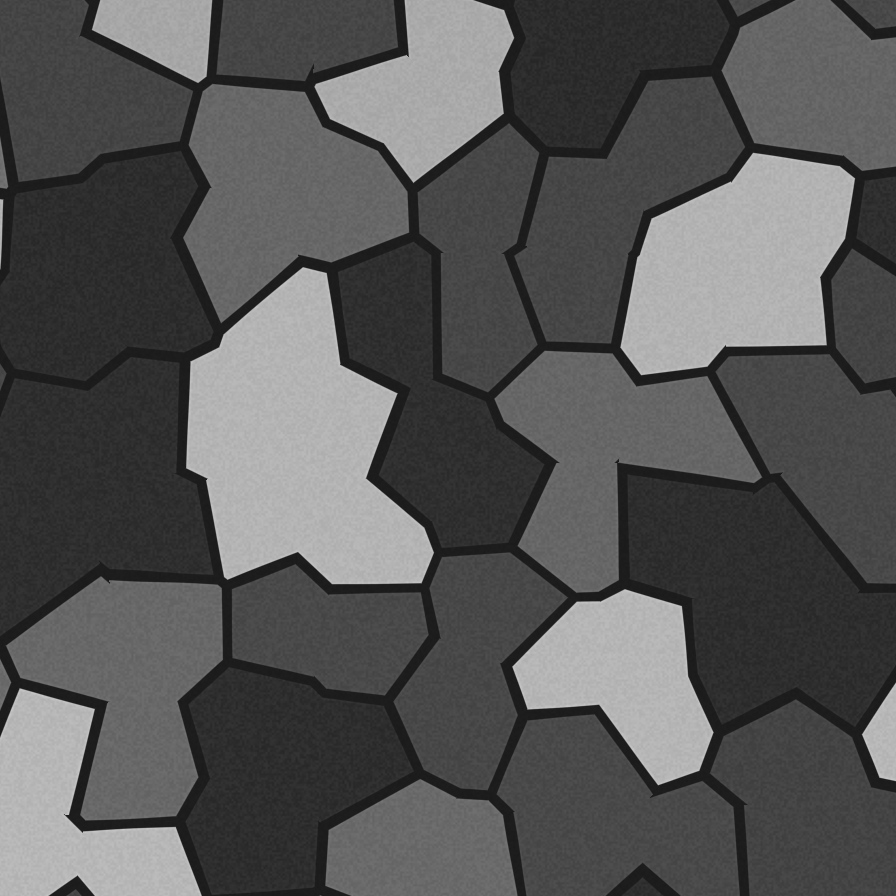
A WebGL 1 fragment shader for this pattern:

```glsl
precision highp float;
// Angular grey camouflage: faceted patches with dark outlines and fine grain.

uniform vec2 u_resolution;

const float PATCHES = 5.0;         // patches across the canvas
const float FACETS = 8.6;          // facets across the canvas, merged into patches
const float PATCH_JITTER = 0.8;
const float FACET_JITTER = 0.76;
const float LINE_HALF = 0.0057;    // half width of the outline
const float LINE_WOBBLE = 0.14;    // relative change of the outline width
const float RIM_WIDTH = 0.004;     // thin lighter rim beside the outline
const float RIM_GAIN = 0.07;
const float TONE_SPREAD = 0.05;    // relative tone change between patches
const float GRAIN_SCALE = 420.0;
const float GRAIN_GAIN = 0.035;
const vec2 SEED = vec2(37.0, 91.0);

const float OUTLINE = 0.11;
const float CHARCOAL = 0.18;
const float SLATE = 0.275;
const float MID_GREY = 0.41;
const float PALE_GREY = 0.685;

vec2 hash22(vec2 p) {
  vec3 q = fract(p.xyx * vec3(0.1031, 0.1030, 0.0973));
  q += dot(q, q.yzx + 33.33);
  return fract((q.xx + q.yz) * q.zy);
}

float valueNoise(vec2 p) {
  vec2 cell = floor(p);
  vec2 f = fract(p);
  f = f * f * (3.0 - 2.0 * f);
  float low = mix(hash22(cell).x, hash22(cell + vec2(1.0, 0.0)).x, f.x);
  float high = mix(hash22(cell + vec2(0.0, 1.0)).x, hash22(cell + 1.0).x, f.x);
  return mix(low, high, f.y);
}

// Jittered point of one grid cell, in grid units.
vec2 sitePoint(vec2 cell, float jitter) {
  return cell + 0.5 + jitter * (hash22(cell + SEED) - 0.5);
}

// Grid cell of the patch that owns a facet centre.
vec2 patchOf(vec2 facet) {
  vec2 p = facet * PATCHES / FACETS;
  vec2 base = floor(p);
  vec2 owner = base;
  float best = 1e3;
  for (int j = -1; j <= 1; j++) {
    for (int i = -1; i <= 1; i++) {
      vec2 cell = base + vec2(float(i), float(j));
      vec2 d = sitePoint(cell + 200.0, PATCH_JITTER) - 200.0 - p;
      float dist = dot(d, d);
      if (dist < best) { best = dist; owner = cell; }
    }
  }
  return owner;
}

// Nearest facet centre.
vec2 nearestFacet(vec2 p) {
  vec2 base = floor(p);
  vec2 nearest = base;
  float best = 1e3;
  for (int j = -1; j <= 1; j++) {
    for (int i = -1; i <= 1; i++) {
      vec2 site = sitePoint(base + vec2(float(i), float(j)), FACET_JITTER);
      float dist = dot(site - p, site - p);
      if (dist < best) { best = dist; nearest = site; }
    }
  }
  return nearest;
}

// Distance to the closest facet edge that separates two patches.
float borderDistance(vec2 p, vec2 own, vec2 ownPatch) {
  vec2 base = floor(p);
  float border = 1.0;
  for (int j = -2; j <= 2; j++) {
    for (int i = -2; i <= 2; i++) {
      vec2 site = sitePoint(base + vec2(float(i), float(j)), FACET_JITTER);
      vec2 across = site - own;
      float span = length(across);
      if (span > 0.001) {
        float d = dot(0.5 * (site + own) - p, across / span);
        if (d < border && distance(patchOf(site), ownPatch) > 0.5) border = d;
      }
    }
  }
  return border / FACETS;
}

// Five interleaved classes keep pale patches apart; the fifth mixes the darker greys.
float patchTone(vec2 cell) {
  float kind = mod(cell.x + 2.0 * cell.y, 5.0);
  vec2 pick = hash22(cell + 17.0);
  float tone = pick.x < 0.45 ? SLATE : (pick.x < 0.75 ? MID_GREY : CHARCOAL);
  if (kind < 0.5) tone = PALE_GREY;
  else if (kind < 1.5) tone = CHARCOAL;
  else if (kind < 2.5) tone = MID_GREY;
  else if (kind < 3.5) tone = SLATE;
  return tone * (1.0 + TONE_SPREAD * (2.0 * pick.y - 1.0));
}

void main() {
  float pixel = 1.0 / min(u_resolution.x, u_resolution.y);
  vec2 uv = gl_FragCoord.xy * pixel;
  vec2 p = uv * FACETS;
  vec2 facet = nearestFacet(p);
  vec2 owner = patchOf(facet);
  float border = borderDistance(p, facet, owner);

  // Patch fill with a faint rim and grain
  float halfWidth = LINE_HALF * (1.0 + LINE_WOBBLE * (2.0 * valueNoise(uv * 14.0) - 1.0));
  float rim = 1.0 - smoothstep(0.0, RIM_WIDTH, border - halfWidth);
  float grain = 2.0 * valueNoise(uv * GRAIN_SCALE) - 1.0;
  float fill = patchTone(owner) * (1.0 + RIM_GAIN * rim) + GRAIN_GAIN * grain * 0.7;

  // Outline
  float ink = OUTLINE + 0.2 * GRAIN_GAIN * grain;
  float inside = smoothstep(halfWidth - 0.8 * pixel, halfWidth + 0.8 * pixel, border);
  gl_FragColor = vec4(vec3(mix(ink, fill, inside)), 1.0);
}
```
